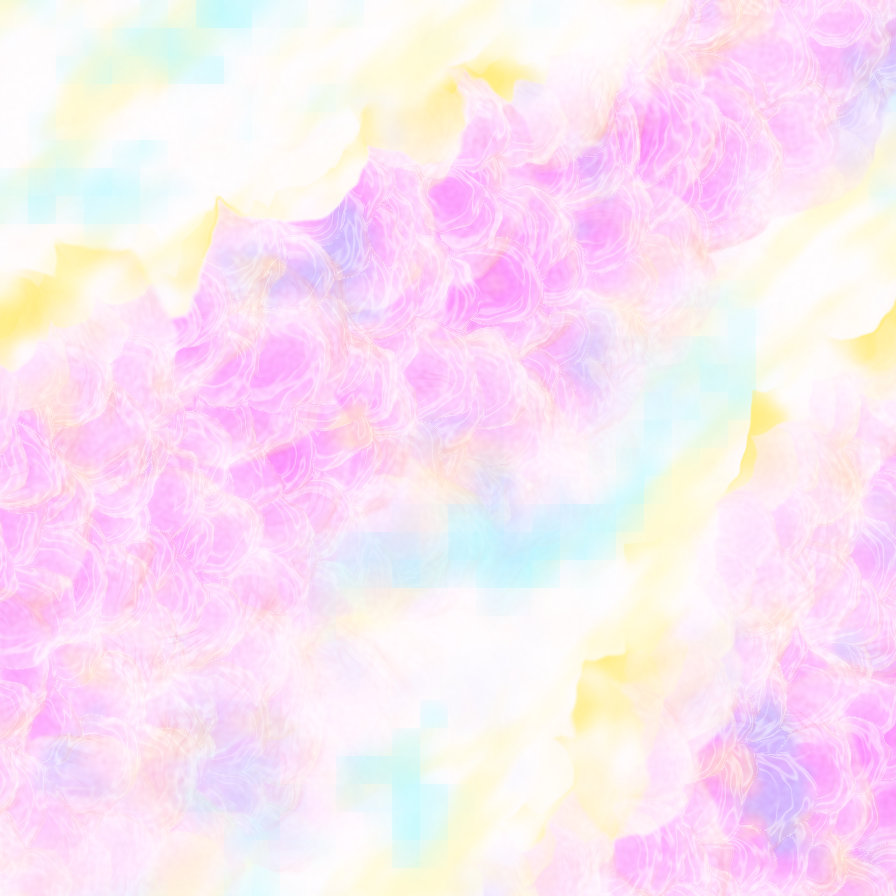
Write a Shadertoy shader that draws this background.

```glsl
// Diagonal banks of pastel billowing clouds with pink puffs, golden rims and cyan gaps

vec2 hash2(vec2 p) {
    p = vec2(dot(p, vec2(127.1, 311.7)), dot(p, vec2(269.5, 183.3)));
    return fract(sin(p) * 43758.55);
}

float corner(vec2 cell, vec2 offset, vec2 f) {
    return dot(hash2(cell + offset) * 2.0 - 1.0, f - offset);
}

// Gradient noise, roughly -0.6 to 0.6
float noise(vec2 p) {
    vec2 i = floor(p), f = p - i;
    vec2 u = f * f * f * (f * (f * 6.0 - 15.0) + 10.0);
    vec2 e = vec2(1.0, 0.0);
    float low = mix(corner(i, e.yy, f), corner(i, e, f), u.x);
    float high = mix(corner(i, e.yx, f), corner(i, e.xx, f), u.x);
    return mix(low, high, u.y);
}

float fbm(vec2 p) {
    return noise(p) + 0.5 * noise(p * 2.1 + 7.3) + 0.25 * noise(p * 4.3 + 3.1);
}

// Overlapping discs painted back to front: centre, relative radius, rim
vec4 billows(vec2 p, float scale) {
    mat2 turn = mat2(0.4, 0.917, -0.917, 0.4);
    vec2 q = turn * p * scale;
    vec4 top = vec4(q, 0.5, 0.0);
    for (int y = 2; y >= -2; y--) {
        for (int x = 2; x >= -2; x--) {
            vec2 cell = floor(q) + vec2(x, y);
            vec2 center = cell + hash2(cell);
            float radius = 0.7 + 0.6 * hash2(cell + 41.0).x;
            float r = length(q - center) / radius;
            float cover = 1.0 - smoothstep(0.92, 1.0, r);
            top = mix(top, vec4(center, r, smoothstep(0.8, 0.96, r)), cover);
        }
    }
    top.xy = top.xy * turn / scale;
    return top;
}

// Position between two fanning bank edges: 0 at the upper, 1 at the lower
float bankPosition(vec2 p) {
    p += 0.1 * vec2(noise(p * 4.0 + 2.0), noise(p * 4.0 + 9.0));
    float b = (0.63 + 0.6 * p.x - p.y) / (1.13 - 0.4 * p.x - 0.29 * p.y);
    return min(b, 0.5 + 0.5 * b);
}

// Broken contour lines that follow the outer curve of each puff
float filaments(vec4 puff, vec2 p, float density) {
    float n = noise(vec2(puff.z * density, 0.0) + puff.xy * 37.0 + p * 30.0);
    return (1.0 - smoothstep(0.0, 0.16, abs(n))) * smoothstep(0.3, 0.65, puff.z);
}

void mainImage(out vec4 fragColor, in vec2 fragCoord) {
    vec2 uv = fragCoord / iResolution.xy;
    vec2 warped = uv + 0.022 * vec2(noise(uv * 13.0), noise(uv * 13.0 + 5.0));
    warped += 0.007 * vec2(noise(uv * 45.0), noise(uv * 45.0 + 5.0));
    vec4 big = billows(warped, 8.5);
    vec4 small = billows(warped + 3.0, 19.0);
    small.xy -= 3.0;

    // Puff centres drive the bands, giving scalloped silhouettes
    float bank = bankPosition(mix(uv, mix(big.xy, small.xy, 0.4), 0.75));
    float phase = fract(bank);
    float edge = abs(fract(bank + 0.5) - 0.5);
    float pink = smoothstep(0.0, 0.14, phase) * (1.0 - smoothstep(0.3, 0.8, phase));
    pink *= smoothstep(-0.08, 0.02, bank);
    float puffy = clamp(pink * 1.3 + 0.1, 0.0, 1.0);

    // Open sky, with a faintly blocky cyan wash
    vec2 blocks = mix(uv, (floor(uv * 32.0) + 0.5) / 32.0, 0.4);
    float skyPhase = fract(bankPosition(blocks));
    float sky = smoothstep(0.42, 0.66, skyPhase) * (1.0 - smoothstep(0.85, 0.98, skyPhase));
    float cyan = sky * smoothstep(-0.1, 0.5, fbm(blocks * 6.0 + 4.0));
    vec2 along = vec2(uv.x + uv.y, 2.6 * (uv.x - uv.y));
    float cream = smoothstep(-0.1, 0.4, fbm(along * 3.2 + 12.0)) * (1.0 - pink);
    vec3 color = mix(vec3(1.0, 0.99, 0.995), vec3(1.0, 0.98, 0.8), 0.8 * cream);
    color = mix(color, vec3(0.74, 0.98, 1.0), cyan);

    // Golden glow along the bank edges
    float gold = exp(-edge * edge * 900.0) * smoothstep(-0.2, 0.4, fbm(uv * 7.0));
    color = mix(color, vec3(1.0, 0.93, 0.52), gold);

    // Pink bodies, near white toward each rim, with violet hollows
    float hollow = 1.2 - 0.7 * big.z * big.z - 0.42 * small.z * small.z;
    float depth = pink * hollow * (0.74 + 1.1 * fbm(uv * 4.5 + 20.0));
    color = mix(color, vec3(1.0, 0.98, 0.995), 0.7 * pink);
    color = mix(color, vec3(0.99, 0.6, 0.99), clamp(depth, 0.0, 1.0));
    float violet = smoothstep(0.15, 0.55, fbm(uv * 6.5 + 31.0)) * puffy * hollow;
    color = mix(color, vec3(0.78, 0.76, 1.0), clamp(violet, 0.0, 0.7));

    // Peach patches among the puffs
    float peach = smoothstep(0.1, 0.5, fbm(uv * 9.0 + 57.0)) * puffy;
    color = mix(color, vec3(1.0, 0.9, 0.78), 0.65 * peach * (0.5 + 0.5 * small.z));

    // Warm rims and alternating light and rosy filaments
    float broken = smoothstep(-0.25, 0.35, noise(uv * 17.0 + 8.0));
    float rim = max(big.w, 0.6 * small.w) * broken * puffy;
    color = mix(color, color * vec3(1.0, 0.87, 0.82), 0.65 * rim);
    color = mix(color, vec3(1.0), 0.4 * puffy * filaments(small, uv, 5.0));
    float rosy = filaments(big, uv + 0.37, 10.0) * puffy * broken;
    color *= mix(vec3(1.0), vec3(0.99, 0.88, 0.92), 0.5 * rosy);

    // Fine grain on the puffs
    color += 0.06 * puffy * noise(uv * 130.0) * vec3(0.3, 1.0, 0.6);
    fragColor = vec4(clamp(color, 0.0, 1.0), 1.0);
}
```
